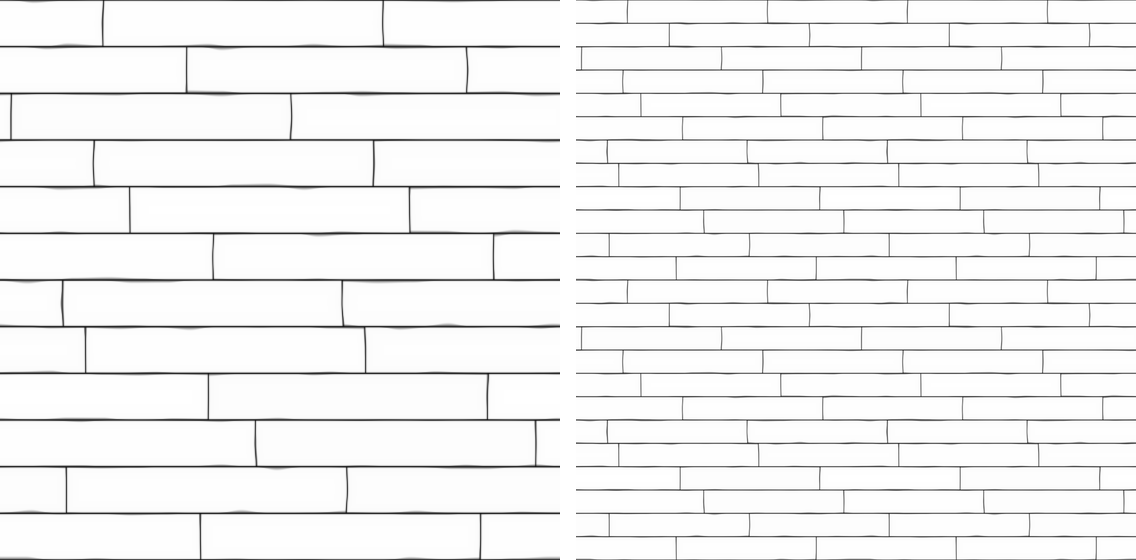
Left, the tile; right, the same tile 2 across and 2 down.
A Shadertoy shader for this pattern:

```glsl
const vec2 PLANKS = vec2(2.0, 12.0);        // planks across, courses down
const vec3 BOARD_COLOR = vec3(1.0);
const vec3 JOINT_COLOR = vec3(0.04);

const float COURSE_JOINT_WIDTH = 0.0016;    // long joints between courses
const float COURSE_JOINT_DEPTH = 0.88;
const float BUTT_JOINT_WIDTH = 0.0015;      // short joints between plank ends
const float BUTT_JOINT_DEPTH = 0.62;
const float BUTT_JOINT_BEND = 0.0022;

const float STAGGER_START = 0.5;            // in plank lengths
const float STAGGER_STEP = 0.7;
const float STAGGER_JITTER = 0.25;

const float WEAR_MIN = 0.0012;              // reach of the worn edges
const float WEAR_LONG_MAX = 0.0085;
const float WEAR_END_MAX = 0.0050;
const float WEAR_DEPTH = 0.5;
const vec2 WEAR_BUMPS = vec2(8.0, 2.0);     // bumps along a plank, across a plank

const float HALO_DEPTH = 0.018;
const float HALO_REACH = 0.010;
const float TONE_VARIATION = 0.008;

float hash(vec2 p) {
    return fract(sin(dot(p, vec2(127.1, 311.7))) * 43758.5453);
}

// Smooth one-dimensional noise, one independent strip per seed
float noise(float t, float seed) {
    float cell = floor(t);
    float f = smoothstep(0.0, 1.0, t - cell);
    return mix(hash(vec2(cell, seed)), hash(vec2(cell + 1.0, seed)), f);
}

// Soft line profile, never thinner than a pixel can show
float joint(float dist, float width, float pixel) {
    float w = length(vec2(width, 0.4 * pixel));
    return exp(-dist * dist / (w * w)) * width / w;
}

// Shadow of an uneven plank edge, its reach varying along the edge
float wornEdge(float dist, float along, float maxReach, float seed) {
    float n = noise(along, seed);
    float reach = mix(WEAR_MIN, maxReach, n * n * n);
    return WEAR_DEPTH * (1.0 - smoothstep(0.0, reach, dist));
}

void mainImage(out vec4 fragColor, in vec2 fragCoord) {
    vec2 uv = fragCoord / iResolution.xy;
    vec2 pixel = 1.0 / iResolution.xy;
    vec2 grid = uv * PLANKS;

    // Staggered courses
    float course = mod(floor(grid.y), PLANKS.y);
    float jitter = STAGGER_JITTER * hash(vec2(course, 5.0));
    grid.x -= fract(STAGGER_START + STAGGER_STEP * course + jitter);

    // Slightly crooked plank ends
    float seam = mod(floor(grid.x + 0.5), PLANKS.x);
    float bend = noise(fract(grid.y) * 2.0, 60.0 + course * PLANKS.x + seam) - 0.5;
    grid.x += bend * BUTT_JOINT_BEND * PLANKS.x;

    // Distances to the four edges of this plank
    vec2 local = fract(grid);
    float plank = course * PLANKS.x + mod(floor(grid.x), PLANKS.x);
    vec2 low = local / PLANKS;
    vec2 high = (1.0 - local) / PLANKS;
    vec2 nearest = min(low, high);

    // Worn edges, each with its own profile
    vec2 along = local * WEAR_BUMPS;
    float seed = 100.0 + plank * 4.0;
    float light = 1.0 - TONE_VARIATION * hash(vec2(plank, 17.0));
    light *= 1.0 - wornEdge(low.y, along.x, WEAR_LONG_MAX, seed);
    light *= 1.0 - wornEdge(high.y, along.x, WEAR_LONG_MAX, seed + 1.0);
    light *= 1.0 - wornEdge(low.x, along.y, WEAR_END_MAX, seed + 2.0);
    light *= 1.0 - wornEdge(high.x, along.y, WEAR_END_MAX, seed + 3.0);
    light *= 1.0 - HALO_DEPTH * exp(-min(nearest.x, nearest.y) / HALO_REACH);

    // Joints
    light *= 1.0 - COURSE_JOINT_DEPTH * joint(nearest.y, COURSE_JOINT_WIDTH, pixel.y);
    light *= 1.0 - BUTT_JOINT_DEPTH * joint(nearest.x, BUTT_JOINT_WIDTH, pixel.x);

    fragColor = vec4(mix(JOINT_COLOR, BOARD_COLOR, light), 1.0);
}
```
